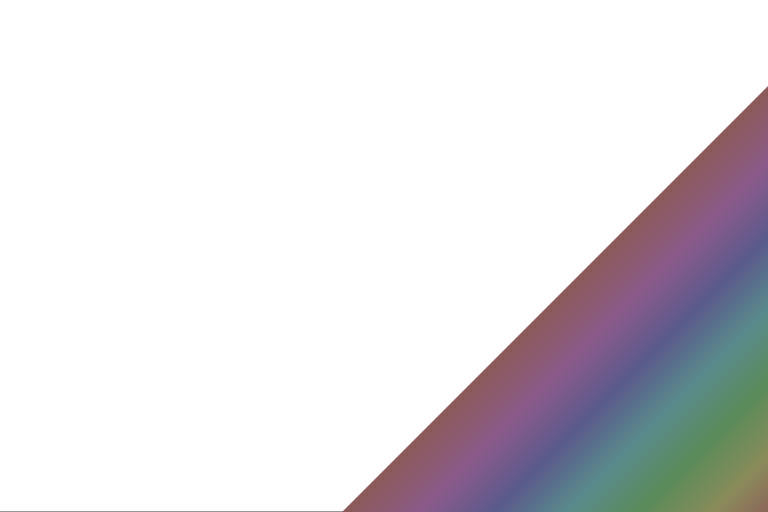
Reproduce this background procedurally as a Shadertoy shader.

```glsl
// Diagonal muted rainbow filling the lower right corner of a white canvas.

#define EDGE_OFFSET 0.668    // where the band edge meets the floor, in canvas heights
#define HUE_PERIOD 0.857     // horizontal length of one full hue cycle
#define HUE_SHIFT 0.010      // distance from the edge to pure red
#define CHANNEL_LOW 0.353
#define CHANNEL_HIGH 0.545
#define FLOOR_HEIGHT 0.002
#define FLOOR_COLOR vec3(0.60)
#define PAPER_COLOR vec3(1.0)

// Muted colour wheel; hue runs from 0 to 1.
vec3 mutedHue(float hue) {
    vec3 wheel = abs(mod(hue * 6.0 + vec3(0.0, 4.0, 2.0), 6.0) - 3.0) - 1.0;
    return mix(vec3(CHANNEL_LOW), vec3(CHANNEL_HIGH), clamp(wheel, 0.0, 1.0));
}

// Antialiased coverage of the side where the distance is positive.
float coverage(float distance, float pixel) {
    return clamp(distance / pixel + 0.5, 0.0, 1.0);
}

void mainImage(out vec4 fragColor, in vec2 fragCoord) {
    float pixel = 1.0 / iResolution.y;
    vec2 position = fragCoord * pixel;

    // White paper with a thin floor line
    vec3 color = mix(PAPER_COLOR, FLOOR_COLOR, coverage(FLOOR_HEIGHT - position.y, pixel));

    // Hues run backwards around the wheel, away from the diagonal edge
    float depth = position.x - position.y - EDGE_OFFSET;
    vec3 rainbow = mutedHue((HUE_SHIFT - depth) / HUE_PERIOD);
    color = mix(color, rainbow, coverage(depth * inversesqrt(2.0), pixel));

    fragColor = vec4(color, 1.0);
}
```
